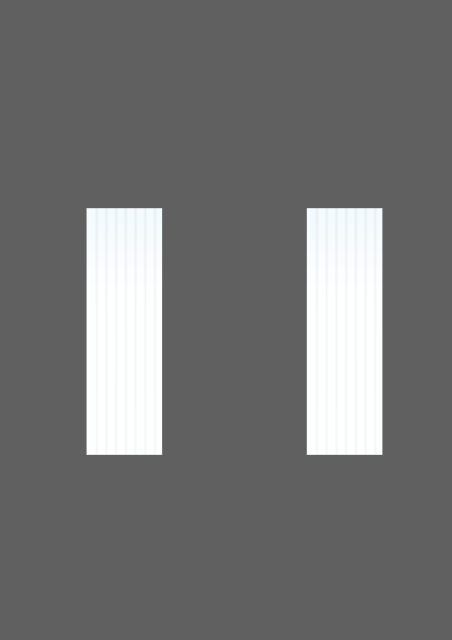
Give the GLSL for this background, as a WebGL 2 fragment shader.

```glsl
#version 300 es
precision highp float;
// Two upright white fluted panels with a cool upper tint on a flat grey wall.

#define PANEL_LEFT 0.1915     // left edge of the first panel
#define PANEL_STEP 0.4873     // distance from one panel to the next
#define PANEL_WIDTH 0.1672
#define PANEL_BOTTOM 0.2893
#define PANEL_TOP 0.6747
#define GROOVE_STEP 0.0215    // spacing of the grooves
#define GROOVE_FIRST 0.0225   // first groove, from the left edge of a panel
#define GROOVE_HALF 0.0052    // half width of a groove
#define GROOVE_DEPTH 0.042    // darkening at the centre of a groove

uniform vec2 u_resolution;
out vec4 outColor;

const vec3 WALL = vec3(0.378);
const vec3 WHITE = vec3(0.998, 1.0, 1.0);
const vec3 COOL_TINT = vec3(0.956, 0.982, 0.995);

// Signed distance to an axis-aligned box
float boxDistance(vec2 p, vec2 halfSize) {
    vec2 d = abs(p) - halfSize;
    return length(max(d, 0.0)) + min(max(d.x, d.y), 0.0);
}

// Soft vertical grooves, x measured from the left edge of a panel
float grooves(float x) {
    float offset = (fract((x - GROOVE_FIRST) / GROOVE_STEP + 0.5) - 0.5) * GROOVE_STEP;
    float inside = step(GROOVE_FIRST - 0.5 * GROOVE_STEP, x);
    return inside * (1.0 - smoothstep(0.0, GROOVE_HALF, abs(offset)));
}

// Panel surface: cool at the top, white below, grooves fading downward
vec3 panelColor(float x, float height) {
    vec3 color = mix(WHITE, COOL_TINT, smoothstep(0.62, 1.0, height));
    float strength = GROOVE_DEPTH * mix(0.75, 1.0, height);
    return color - strength * grooves(x);
}

void main() {
    vec2 uv = gl_FragCoord.xy / u_resolution;
    vec2 aspect = vec2(1.0, u_resolution.y / u_resolution.x);
    float pixel = 1.0 / u_resolution.x;
    vec3 color = WALL;

    vec2 size = vec2(PANEL_WIDTH, PANEL_TOP - PANEL_BOTTOM);
    for (int i = 0; i < 2; i++) {
        vec2 local = uv - vec2(PANEL_LEFT + float(i) * PANEL_STEP, PANEL_BOTTOM);
        float dist = boxDistance((local - 0.5 * size) * aspect, 0.5 * size * aspect);
        float coverage = clamp(0.5 - dist / pixel, 0.0, 1.0);
        color = mix(color, panelColor(local.x, local.y / size.y), coverage);
    }
    outColor = vec4(color, 1.0);
}
```
